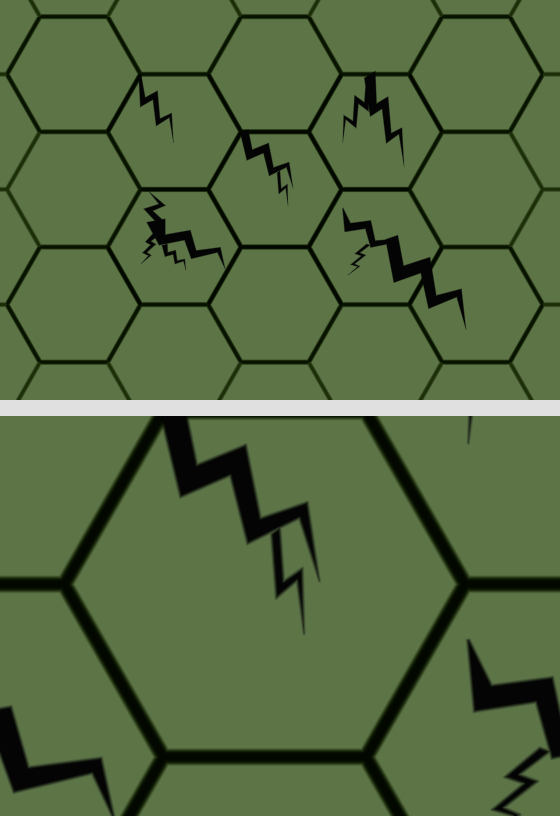
Top: the whole. Bottom: its middle third, enlarged.
This pattern is drawn by a Shadertoy shader. Its source:

```glsl
// Olive hexagon tiles with dark, multiply-inked joints and jagged black cracks.

// Signed distance to a tapered zigzag: falls alternate with sideways jumps.
float crack(vec2 p, vec2 start, vec2 fall, vec2 jump, int jags, float width, float startWidth) {
    int last = 2 * jags + 1, corners = 2 * last + 2;
    vec2 f = normalize(fall), j = normalize(jump), prev = start;
    float d = 1e9, inside = 1.0;
    for (int i = 0; i <= corners; i++) {
        // Walk down one side of the zigzag and back up the other.
        int c = i % corners, k = min(c, corners - 1 - c);
        float x = float(k) / float(last);
        vec2 pen = k == 0 ? -j * startWidth : (f - j) * width * (1.0 - x * x * x);
        vec2 v = start + fall * float((k + 1) / 2) / float(jags + 1)
                       + jump * float(k / 2) / float(jags)
                       + (c <= last ? pen : -pen);
        if (i > 0) {
            vec2 e = prev - v, r = p - v;
            vec2 b = r - e * clamp(dot(r, e) / max(dot(e, e), 1e-6), 0.0, 1.0);
            d = min(d, dot(b, b));
            bvec3 crossing = bvec3(p.y >= v.y, p.y < prev.y, e.x * r.y > e.y * r.x);
            if (all(crossing) || all(not(crossing))) inside = -inside;
        }
        prev = v;
    }
    return inside * sqrt(d);
}

// Cells of the central cluster get an extra outline of their own.
float outlined(vec2 cell) {
    vec2 a = abs(cell);
    bool sideGap = a.x > 1.5 && a.y < 0.25;
    return a.x < 2.5 && a.y < 1.25 && !sideGap ? 1.0 : 0.0;
}

// Returns the distance to the nearest joint and the number of strokes on it.
vec2 hexJoint(vec2 p) {
    vec2 pitch = vec2(0.873, 1.0), nearest = vec2(0), second = vec2(0);
    float d1 = 1e9, d2 = 1e9;
    for (int n = 0; n < 9; n++) {
        float column = floor(p.x / pitch.x + 0.5) + float(n % 3 - 1);
        float shift = 0.5 * mod(column, 2.0);
        vec2 cell = vec2(column, floor(p.y - shift + 0.5) + shift + float(n / 3 - 1));
        float d = length(p - cell * pitch);
        if (d < d1) {
            d2 = d1; second = nearest;
            d1 = d; nearest = cell;
        } else if (d < d2) {
            d2 = d; second = cell;
        }
    }
    vec2 a = nearest * pitch, b = second * pitch;
    return vec2(dot(0.5 * (a + b) - p, normalize(b - a)),
                1.0 + outlined(nearest) + outlined(second));
}

void mainImage(out vec4 fragColor, in vec2 fragCoord) {
    // The canvas is 548 units high, with y pointing down.
    vec2 p = (fragCoord - 0.5 * iResolution.xy) / iResolution.y * vec2(548, -548) + vec2(384, 274);

    // Joints: each stroke multiplies the tile colour once more.
    vec2 joint = hexJoint((p - vec2(377, 259.5)) / 157.8);
    vec3 stroke = mix(vec3(0.3, 0.4, 0.1), vec3(1), smoothstep(0.006, 0.0285, joint.x));
    vec3 color = vec3(0.363, 0.453, 0.28) * pow(stroke, vec3(joint.y));

    // Upper left crack
    float d = crack(p, vec2(192, 103), vec2(12, 111), vec2(34, -19), 2, 4.5, 2.0);
    // Middle crack and its twig
    d = min(d, crack(p, vec2(335, 180), vec2(22, 97), vec2(45, -19), 2, 5.5, 6.0));
    d = min(d, crack(p, vec2(382, 235), vec2(4, 54), vec2(9, -7), 1, 2.5, 2.5));
    // Forked crack at the upper right
    d = min(d, crack(p, vec2(507, 102), vec2(15, 146), vec2(32, -20), 2, 6.0, 9.0));
    d = min(d, crack(p, vec2(505, 112), vec2(-8, 103), vec2(-27, -20), 2, 4.0, 4.0));
    // Lower left burst
    d = min(d, crack(p, vec2(214, 302), vec2(26, 80), vec2(69, -13), 2, 6.5, 13.0));
    d = min(d, crack(p, vec2(222, 306), vec2(-37, -37), vec2(19, -7), 1, 4.0, 5.0));
    d = min(d, crack(p, vec2(215, 320), vec2(-35, 33), vec2(14, 8), 2, 2.5, 4.0));
    d = min(d, crack(p, vec2(226, 335), vec2(7, 41), vec2(22, -6), 2, 2.5, 4.0));
    // Long crack at the lower right
    d = min(d, crack(p, vec2(537, 325), vec2(29, 152), vec2(73, -25), 2, 9.0, 9.0));
    d = min(d, crack(p, vec2(470, 285), vec2(20, 80), vec2(56, -8), 2, 5.5, 0.5));
    d = min(d, crack(p, vec2(505, 335), vec2(-45, 36), vec2(17, 6), 2, 2.0, 2.5));

    float soft = max(1.2, 400.0 / iResolution.y);
    color = mix(vec3(0.01, 0.015, 0.01), color, smoothstep(-soft, soft, d));
    fragColor = vec4(color, 1.0);
}
```
